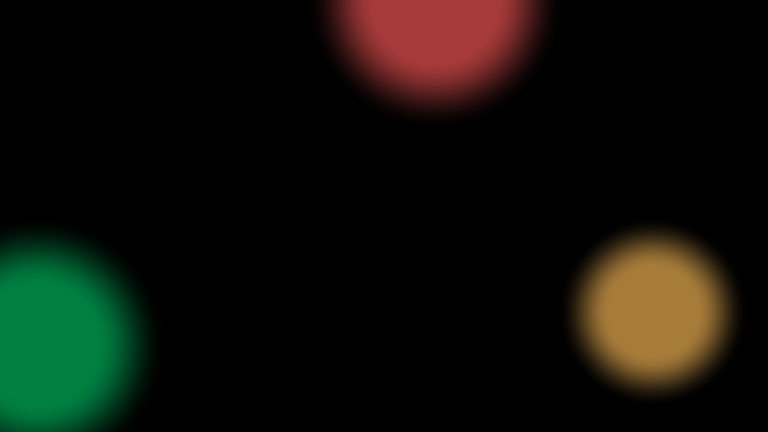
This background is drawn by a Shadertoy shader. Its source:

```glsl
const vec3 BACKGROUND = vec3(0.0);
const vec3 RED   = vec3(0.655, 0.230, 0.230);
const vec3 GREEN = vec3(0.000, 0.500, 0.255);
const vec3 AMBER = vec3(0.655, 0.487, 0.230);

// Centres and radii, in units of the canvas height
const vec2 RED_CENTER   = vec2(1.008, 0.998);
const vec2 GREEN_CENTER = vec2(0.086, 0.201);
const vec2 AMBER_CENTER = vec2(1.512, 0.278);
const float LARGE_RADIUS = 0.300;
const float SMALL_RADIUS = 0.221;

// Share of the radius that keeps the full colour
const float CORE = 0.45;

// Soft disc: 1 in the core, fading to 0 at the radius
float softDisc(vec2 p, vec2 center, float radius) {
    return 1.0 - smoothstep(CORE * radius, radius, distance(p, center));
}

void mainImage(out vec4 fragColor, in vec2 fragCoord) {
    vec2 p = fragCoord / iResolution.y;

    // Add the three lights
    vec3 color = BACKGROUND;
    color += RED * softDisc(p, RED_CENTER, LARGE_RADIUS);
    color += GREEN * softDisc(p, GREEN_CENTER, LARGE_RADIUS);
    color += AMBER * softDisc(p, AMBER_CENTER, SMALL_RADIUS);

    fragColor = vec4(color, 1.0);
}
```
